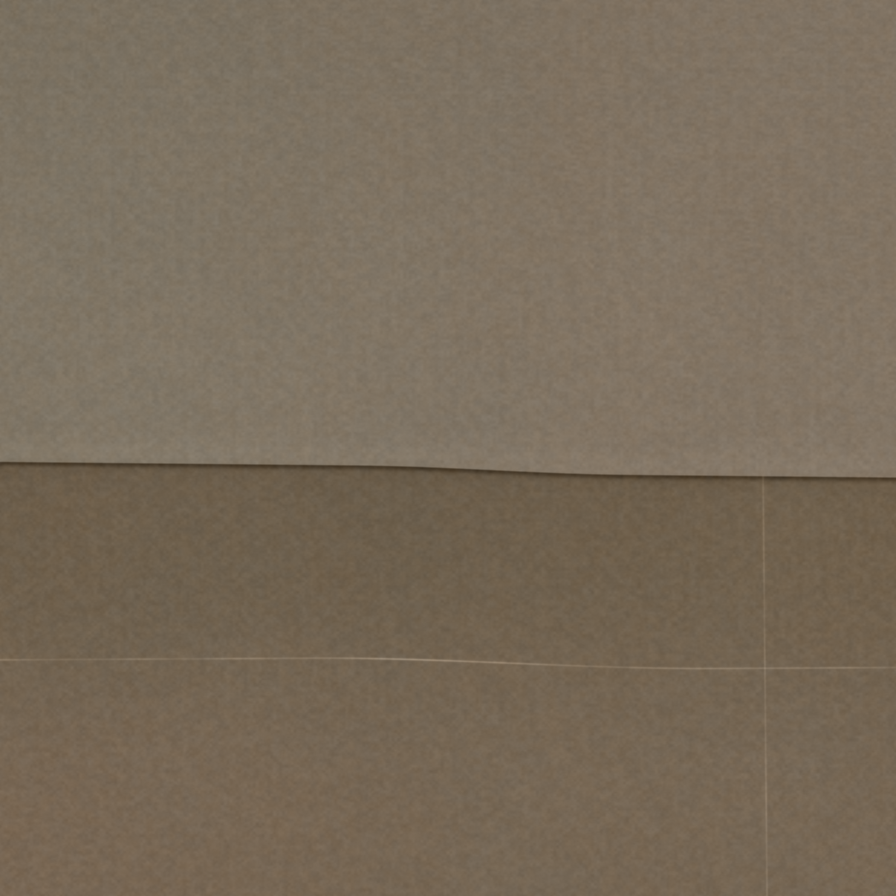
Write a WebGL 2 fragment shader that draws this texture.

```glsl
#version 300 es
precision highp float;
// A pale matte panel overhanging a darker brown tiled wall with thin joints.

uniform vec2 u_resolution;
out vec4 fragColor;

float hash(vec2 p) {
  return fract(sin(dot(p, vec2(127.1, 311.7))) * 43758.5453);
}

float valueNoise(vec2 p) {
  vec2 cell = floor(p), f = fract(p);
  f = f * f * (3.0 - 2.0 * f);
  return mix(mix(hash(cell), hash(cell + vec2(1, 0)), f.x),
             mix(hash(cell + vec2(0, 1)), hash(cell + vec2(1, 1)), f.x), f.y);
}

// Layered noise centred on zero.
float fbm(vec2 p) {
  float sum = 0.0, amplitude = 0.5;
  for (int i = 0; i < 4; i++) {
    sum += amplitude * (valueNoise(p) - 0.5);
    p = p * 2.03 + 17.3;
    amplitude *= 0.5;
  }
  return sum;
}

// Soft thin line at signed distance d.
float softLine(float d, float width) {
  return exp(-d * d / (width * width));
}

void main() {
  vec2 uv = gl_FragCoord.xy / u_resolution;
  float pixel = 1.0 / u_resolution.y;

  // Gently sagging lower edge of the panel
  float edgeY = 0.4845 - 0.010 * uv.x - 0.0075 * smoothstep(0.4, 0.7, uv.x);
  float above = uv.y - edgeY;

  // Panel: greyer on the left, warmer towards the right
  vec3 panel = mix(vec3(0.488, 0.449, 0.386), vec3(0.500, 0.447, 0.383),
                   smoothstep(0.0, 0.9, uv.x));
  panel += 0.010 * softLine(above - 0.1, 0.25) - 0.012 * smoothstep(0.75, 1.0, uv.y) * (1.0 - uv.x);
  panel += 0.016 * softLine(above - 0.012, 0.016);

  // Wall: shaded under the panel, redder at the lower left
  vec3 wall = mix(vec3(0.462, 0.402, 0.330), vec3(0.428, 0.373, 0.299),
                  smoothstep(0.12, 0.40, uv.y));
  wall += vec3(0.008, 0.0, -0.002) * (1.0 - smoothstep(0.0, 0.6, uv.x)) * (1.0 - smoothstep(0.1, 0.3, uv.y));
  wall += vec3(0.012, 0.007, 0.003) * smoothstep(0.5, 1.0, uv.x) * smoothstep(0.2, 0.4, uv.y);

  // Worn tile joints
  float wear = 0.5 + 0.7 * valueNoise(uv * 19.0);
  float jointY = 0.2635 + 0.0055 * uv.x - 0.014 * smoothstep(0.35, 0.8, uv.x);
  float jointX = 0.8561 - 0.0095 * uv.y;
  float jointWidth = max(0.0013, 0.6 * pixel);
  float joints = softLine(uv.y - jointY, jointWidth) * (0.75 + 0.5 * softLine(uv.x - 0.48, 0.14))
               + 0.65 * softLine(uv.x - jointX, jointWidth);
  wall += vec3(0.105, 0.100, 0.095) * joints * wear;

  // Contact shadow below the panel
  float depth = max(-above, 0.0);
  wall -= vec3(0.034, 0.033, 0.031) * exp(-depth / 0.014);
  wall -= vec3(0.125, 0.120, 0.112) * softLine(depth - 0.001, 0.0038);

  float blend = max(0.0013, 0.75 * pixel);
  vec3 color = mix(wall, panel, smoothstep(-blend, blend, above));

  // Cloudy tint and fine speckle
  color += 0.016 * fbm(uv * 7.0);
  color += vec3(0.010, -0.002, -0.010) * fbm(uv * 11.0 + 40.0);
  color += 0.055 * fbm(uv * vec2(150.0, 165.0) + 9.0);
  color += 0.022 * (valueNoise(uv * 310.0 + 5.0) - 0.5);
  color += vec3(0.012, 0.0, -0.014) * (valueNoise(uv * 120.0 + 71.0) - 0.5);

  fragColor = vec4(color, 1.0);
}
```
